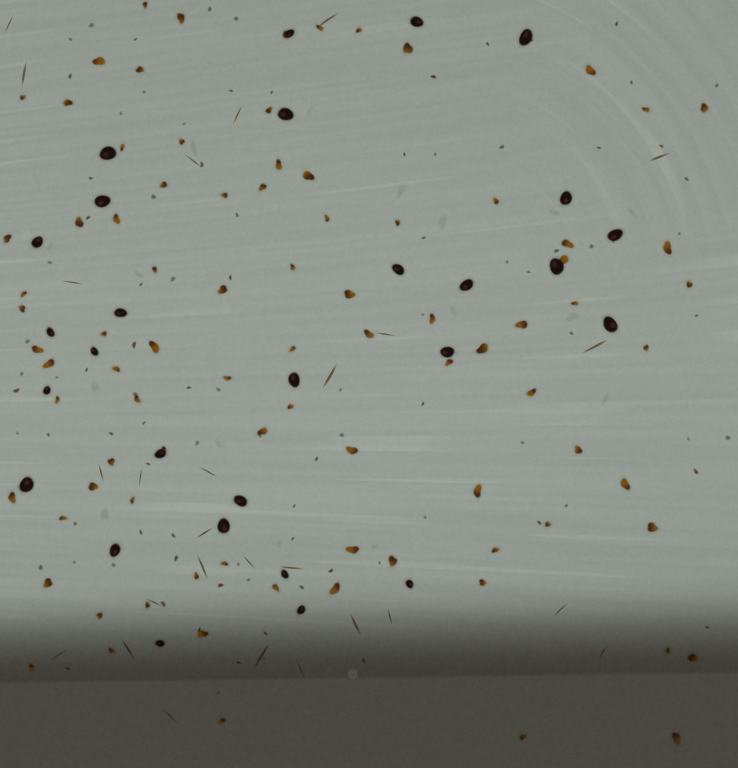
A Shadertoy shader for this texture:

```glsl
const vec3 PAINT = vec3(0.575, 0.605, 0.572);
const vec3 SHADE = vec3(0.282, 0.282, 0.250);
const vec3 AMBER = vec3(0.46, 0.29, 0.07);
const vec3 RUST = vec3(0.24, 0.13, 0.05);
const vec3 HUSK = vec3(0.10, 0.055, 0.055);
const vec3 SHEEN = vec3(0.30, 0.16, 0.14);
const vec3 STRAW = vec3(0.34, 0.27, 0.17);
const vec3 DUST = vec3(0.46, 0.48, 0.45);
const vec3 CHALK = vec3(0.63, 0.65, 0.62);
const float LEDGE_Y = 0.111;       // height of the lower ledge
const float LEDGE_TILT = 0.014;
const float SOFTNESS = 0.0015;     // blur of speck edges
const float STREAK_DEPTH = 0.032;
const float GRAIN_DEPTH = 0.016;
const float TAU = 6.2832;

struct Speck { float dist; vec2 local; float tone; };

vec3 hash3(vec2 c, float seed) {
    vec3 q = fract((c.xyx + seed * 17.3) * vec3(0.1031, 0.1030, 0.0973));
    q += dot(q, q.yxz + 33.33);
    return fract((q.xxy + q.yzz) * q.zyx);
}

float noise(vec2 p) {
    vec2 c = floor(p), f = fract(p);
    f = f * f * (3.0 - 2.0 * f);
    float low = mix(hash3(c, 0.0).x, hash3(c + vec2(1, 0), 0.0).x, f.x);
    float high = mix(hash3(c + vec2(0, 1), 0.0).x, hash3(c + vec2(1, 1), 0.0).x, f.x);
    return mix(low, high, f.y);
}

// Uneven spread: clumps, more on the left, few on the ledge
float abundance(vec2 c, float lowBias) {
    float clumps = 0.8 + 0.5 * sin(c.x * 9.0 + 2.0 * sin(c.y * 7.0)) * sin(c.y * 16.0 + 1.0);
    float low = 1.0 - smoothstep(0.18, 0.42, c.y);
    float lowLeft = low * (1.3 - c.x);
    float onWall = smoothstep(LEDGE_Y, LEDGE_Y + 0.03, c.y);
    return clumps * mix(1.35 - 0.75 * c.x, lowLeft, lowBias) * mix(0.15, 1.0, onWall);
}

// Nearest lumpy ellipse among jittered cells
Speck scatter(vec2 p, float cells, float seed, float chance, float lowBias, vec2 radii, float lump) {
    Speck best = Speck(1.0, vec2(0.0), 0.0);
    for (int j = -1; j <= 1; j++)
    for (int i = -1; i <= 1; i++) {
        vec2 cell = floor(p * cells) + vec2(i, j);
        vec3 a = hash3(cell, seed), b = hash3(cell, seed + 1.0);
        vec2 centre = (cell + 0.1 + 0.8 * a.xy) / cells;
        if (a.z > chance * abundance(centre, lowBias)) continue;
        float angle = b.x * TAU, size = mix(0.65, 1.35, b.y * b.y);
        float s = sin(angle), k = cos(angle);
        vec2 q = mat2(k, s, -s, k) * (p - centre) / (radii * size);
        float theta = atan(q.y, q.x);
        float rim = 1.0 + lump * (sin(2.0 * theta + b.z * TAU) + 0.7 * sin(3.0 * theta + b.y * 20.0));
        float d = (length(q) - rim) * min(radii.x, radii.y) * size;
        if (d < best.dist) best = Speck(d, q, b.z);
    }
    return best;
}

float cover(float d, float soft) { return 1.0 - smoothstep(-soft, soft, d); }

// Brush marks along u, varying across v
float streaks(float u, float v) {
    float broad = noise(vec2(u * 3.0, v * 75.0)) - 0.5;
    float fine = noise(vec2(u * 5.0 + 9.0, v * 190.0)) - 0.5;
    float ridge = smoothstep(0.78, 0.95, noise(vec2(u * 4.0 + 31.0, v * 130.0)));
    return 0.45 * broad + 0.6 * fine + 0.8 * ridge;
}

vec3 wall(vec2 p, float light) {
    float slope = mix(-0.05, 0.14, smoothstep(0.2, 0.9, p.y));
    float straight = streaks(p.x, p.y - slope * (p.x - 0.4));
    vec2 arm = p - vec2(0.58, 0.58);
    float arcs = streaks(atan(arm.y, arm.x) * 0.4, length(arm * vec2(1.0, 0.85)));
    float swirl = smoothstep(0.6, 0.82, p.x) * smoothstep(0.6, 0.8, p.y);
    float marks = mix(straight, arcs, swirl) * STREAK_DEPTH * light;
    float glow = 0.012 * sin(p.y * 5.0 - 0.9) - 0.01 * smoothstep(0.5, 0.96, p.x);
    return mix(SHADE, PAINT + glow, light) + marks;
}

void mainImage(out vec4 fragColor, in vec2 fragCoord) {
    vec2 p = fragCoord / iResolution.y;

    // Wall falling into shadow above the ledge
    float h = p.y - LEDGE_TILT * p.x;
    float light = 0.92 * smoothstep(0.13, 0.235, h) + 0.08 * smoothstep(0.2, 0.34, h);
    vec3 col = wall(p, light);
    float ledge = 1.0 - smoothstep(LEDGE_Y - 0.003, LEDGE_Y + 0.003, h);
    float crease = (1.0 - smoothstep(LEDGE_Y, LEDGE_Y + 0.045, h)) * (1.0 - ledge);
    col *= 1.0 - 0.13 * crease;
    float dim = mix(0.62, 1.0, light);

    // Faint chalk discs and dusty smudges
    Speck disc = scatter(p, 6.0, 3.0, 0.12, 0.0, vec2(0.010), 0.03);
    col = mix(col, CHALK * dim, 0.4 * cover(disc.dist, SOFTNESS));
    Speck smudge = scatter(p, 13.0, 7.0, 0.22, 0.0, vec2(0.007, 0.0035), 0.2);
    col = mix(col, DUST * dim, 0.35 * cover(smudge.dist, 0.002));

    // Straw slivers and tiny crumbs
    Speck sliver = scatter(p, 17.0, 11.0, 0.42, 0.85, vec2(0.011, 0.0013), 0.1);
    col = mix(col, mix(STRAW, RUST, sliver.tone * 0.6) * dim, 0.75 * cover(sliver.dist, 0.0009));
    Speck crumb = scatter(p, 24.0, 15.0, 0.28, 0.35, vec2(0.0026, 0.0018), 0.15);
    col = mix(col, mix(RUST, DUST, crumb.tone * 0.7) * dim, 0.85 * cover(crumb.dist, SOFTNESS));

    // Amber grains with a rusty side
    Speck grain = scatter(p, 18.0, 21.0, 0.48, 0.15, vec2(0.0056, 0.0041), 0.17);
    float rusty = smoothstep(-0.5, 0.9, grain.local.x + 0.8 * grain.tone - 0.3);
    col *= 1.0 - 0.12 * cover(grain.dist - 0.001, 0.004);
    col = mix(col, mix(AMBER, RUST, rusty) * dim, 0.95 * cover(grain.dist, SOFTNESS));

    // Dark oval husks with a dull sheen
    Speck husk = scatter(p, 9.0, 27.0, 0.42, 0.05, vec2(0.0085, 0.0064), 0.05);
    float sheen = 1.0 - smoothstep(0.1, 0.6, length(husk.local - vec2(0.3, 0.2)));
    col *= 1.0 - 0.2 * cover(husk.dist - 0.001, 0.004);
    col = mix(col, mix(HUSK, SHEEN, 0.6 * sheen) * dim, cover(husk.dist, SOFTNESS));

    col += GRAIN_DEPTH * (noise(p * 330.0) - 0.5);
    fragColor = vec4(col, 1.0);
}
```
